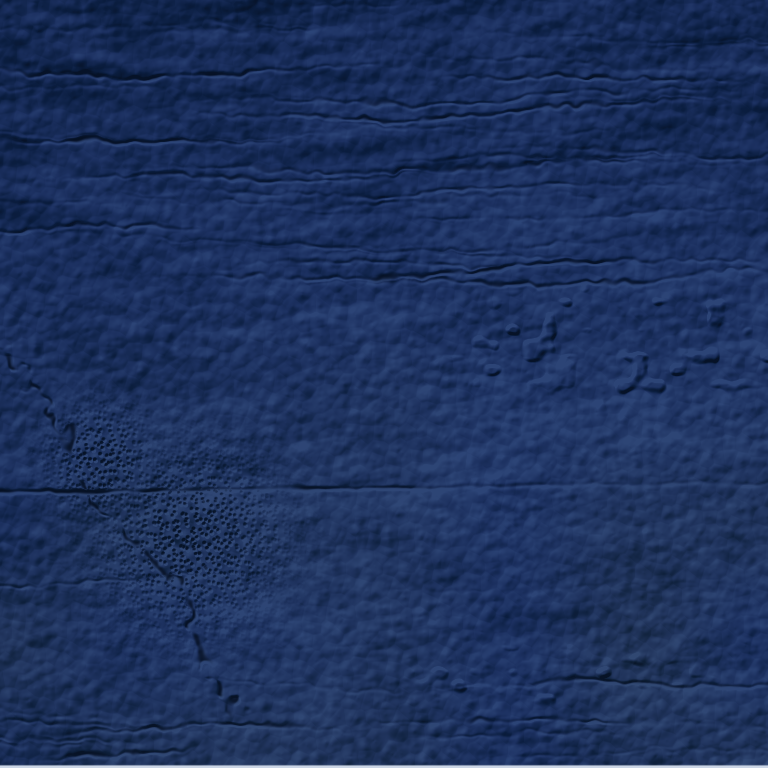
This texture is drawn by a WebGL 1 fragment shader. Its source:

```glsl
precision highp float;
// Weathered dark blue painted plaster with horizontal creases, coarse grain, cracks and chips.
uniform vec2 u_resolution;

#define GRAIN_SCALE 85.0
#define PEBBLE_SCALE 56.0
#define STIPPLE_SCALE 130.0
#define CREASE_COUNT 48
#define CREASE_WIDTH 0.0031
#define LIGHT_STEP 0.0026
#define LIGHT_DIR vec2(-0.5, 0.87)
#define RELIEF_GAIN 5.6
#define SHADOW_COLOR vec3(0.04, 0.115, 0.25)
#define BASE_COLOR vec3(0.108, 0.188, 0.378)
#define LIT_COLOR vec3(0.17, 0.265, 0.465)
#define CRACK_COLOR vec3(0.015, 0.05, 0.11)

float hash(vec2 p) {
  return fract(sin(dot(p, vec2(127.1, 311.7))) * 43758.55);
}

float noise(vec2 p) {
  vec2 i = floor(p), f = fract(p);
  f = f * f * (3.0 - 2.0 * f);
  float low = mix(hash(i), hash(i + vec2(1.0, 0.0)), f.x);
  float high = mix(hash(i + vec2(0.0, 1.0)), hash(i + vec2(1.0, 1.0)), f.x);
  return mix(low, high, f.y);
}

// Distance to the nearest scattered cell point
float cellular(vec2 p) {
  vec2 cell = floor(p);
  float nearest = 4.0;
  for (int y = -1; y <= 1; y++) {
    for (int x = -1; x <= 1; x++) {
      vec2 c = cell + vec2(float(x), float(y));
      vec2 d = c + vec2(hash(c + 40.0), hash(c + 95.0)) - p;
      nearest = min(nearest, dot(d, d));
    }
  }
  return sqrt(nearest);
}

float groove(float d, float width) {
  return exp(-d * d / (width * width));
}

// Soft elliptical patch, 1 at its centre
float patchMask(vec2 p, vec2 centre, vec2 radius) {
  vec2 d = (p - centre) / radius;
  return exp(-dot(d, d));
}

// Tapered ragged creases, most of them in the upper part
float creases(vec2 p) {
  float ragged = 0.009 * noise(p * vec2(26.0, 40.0)) + 0.006 * noise(p * 80.0) - 0.0075;
  float depth = 0.0;
  for (int i = 0; i < CREASE_COUNT; i++) {
    float id = float(i) + 3.0;
    float a = hash(vec2(id, 11.0)), b = hash(vec2(id, 52.0)), c = hash(vec2(id, 87.0));
    float band = fract(id * 0.618);
    float y = band < 0.65 ? mix(0.63, 1.0, band / 0.65) : mix(0.02, 0.3, a * a);
    float dx = p.x - b;
    float bend = 0.006 * sin(dx * 11.0 + a * 6.0) + (c - 0.4) * 0.06 * dx;
    float taper = 1.0 - smoothstep(0.04, 0.12 + 0.4 * a, abs(dx));
    float strength = mix(0.12, 0.55, c * c) * (y > 0.13 && y < 0.5 ? 0.5 : 1.0);
    depth = max(depth, strength * taper * groove(p.y - y - bend + ragged, CREASE_WIDTH));
  }
  // Long seam across the whole width
  float seam = groove(p.y - 0.36 - 0.012 * p.x + ragged * 0.5, CREASE_WIDTH);
  depth = max(depth, seam * mix(0.6, 0.15, smoothstep(0.1, 0.9, p.x)));
  return depth * mix(0.3, 1.2, noise(p * vec2(40.0, 50.0) + 60.0));
}

// Crumbling crack wandering down the left side
float sideCrack(vec2 p) {
  float x = mix(0.3, 0.02, smoothstep(0.05, 0.58, p.y));
  x += 0.014 * sin(p.y * 31.0) + 0.03 * (noise(p * 65.0) - 0.5);
  float ends = smoothstep(0.05, 0.09, p.y) * (1.0 - smoothstep(0.52, 0.58, p.y));
  return 0.5 * ends * groove(p.x - x, 0.006) * smoothstep(0.2, 0.7, noise(p * 90.0 + 9.0));
}

// x: surface height, y: depth of cracks
vec2 relief(vec2 p) {
  vec2 turned = mat2(0.8, 0.6, -0.6, 0.8) * p;
  float grain = noise(turned * GRAIN_SCALE);
  float rough = patchMask(p, vec2(0.25, 0.3), vec2(0.1, 0.1));
  rough = max(rough, patchMask(p, vec2(0.13, 0.4), vec2(0.06, 0.06)));
  float brushed = 0.35 + 0.65 * smoothstep(0.55, 0.75, p.y);
  float height = 0.42 * grain - 0.36 * cellular(p * PEBBLE_SCALE);
  height += 0.14 * noise(turned * 160.0) + 0.45 * noise(p * vec2(24.0, 34.0));
  height *= mix(1.0, 0.75, brushed);
  height += 0.6 * brushed * noise(vec2(p.x * 7.0, p.y * 52.0 + 2.0 * sin(p.x * 5.0)));
  // Raised chips gathered on the right
  float chipArea = patchMask(p, vec2(0.82, 0.55), vec2(0.28, 0.09));
  chipArea = max(chipArea, patchMask(p, vec2(0.72, 0.12), vec2(0.2, 0.04)));
  float chipShape = noise(p * vec2(42.0, 56.0) + 17.0) + 0.2 * (grain - 0.5);
  height += 0.8 * smoothstep(0.68, 0.95, chipShape) * smoothstep(0.25, 0.7, chipArea);
  float pits = 0.45 * rough * (1.0 - smoothstep(0.1, 0.5, cellular(turned * STIPPLE_SCALE)));
  float cracks = max(max(creases(p), sideCrack(p)), pits);
  return vec2(height - cracks, cracks);
}

void main() {
  vec2 p = gl_FragCoord.xy / u_resolution;
  vec2 here = relief(p);
  float slope = here.x - relief(p + LIGHT_DIR * LIGHT_STEP).x;
  // Slow changes of tone: dark brushed top, lighter middle, uneven clouds
  float top = smoothstep(0.5, 0.95, p.y);
  float cloud = 0.5 * noise(p * vec2(3.0, 5.0) + 4.0) + 0.5 * noise(p * vec2(12.0, 20.0) + 8.0);
  float bands = noise(vec2(p.x * 2.5, p.y * 26.0 + sin(p.x * 4.0))) - 0.5;
  float tone = slope * RELIEF_GAIN + cloud - 0.4 + bands * (0.3 + 0.4 * top) - 0.5 * top;
  tone += 0.6 * (noise(p * vec2(100.0, 85.0) + 5.0) - 0.5);
  vec3 color = mix(BASE_COLOR, SHADOW_COLOR, clamp(-tone, 0.0, 1.0));
  color = mix(color, LIT_COLOR, clamp(tone, 0.0, 1.0));
  // Greyer paint low on the wall, darkness in cracks and steep shadows
  color += vec3(0.025, 0.02, -0.02) * (1.0 - smoothstep(0.1, 0.7, p.y)) * noise(p * 6.0 + 31.0);
  float dark = max(0.8 * smoothstep(0.05, 0.6, here.y), 0.7 * smoothstep(0.9, 2.0, -tone));
  color = mix(color, CRACK_COLOR, dark);
  // Pale strip along the lower edge
  color = mix(vec3(0.8, 0.84, 0.9), color, smoothstep(0.002, 0.005, p.y));
  gl_FragColor = vec4(color, 1.0);
}
```
